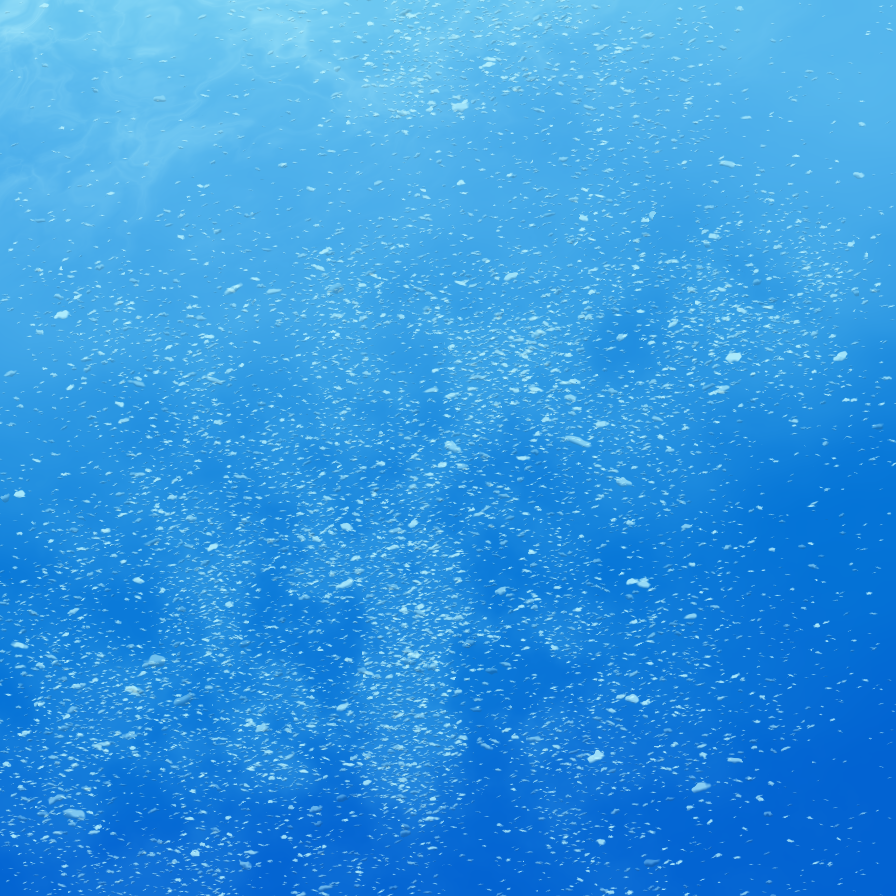
Give the GLSL for this texture, as a Shadertoy shader.

```glsl
const vec3 ABYSS   = vec3(0.00, 0.38, 0.82);
const vec3 DEEP    = vec3(0.01, 0.45, 0.84);
const vec3 MIDDLE  = vec3(0.14, 0.57, 0.88);
const vec3 SHALLOW = vec3(0.29, 0.68, 0.92);
const vec3 SURFACE = vec3(0.40, 0.77, 0.94);
const vec3 GLINT   = vec3(0.74, 0.96, 1.00);
const vec3 HAZE    = vec3(0.40, 0.78, 0.96);

const int   LAYERS       = 5;
const float FINEST_GRID  = 170.0;  // cells across the canvas
const float GRID_RATIO   = 0.66;   // each layer is coarser by this
const float FINEST_SIZE  = 0.0020; // half width of the smallest bubbles
const float SIZE_RATIO   = 1.38;
const float SHARE_RATIO  = 0.60;
const float TILT         = 0.9;
const float HAZE_AMOUNT  = 0.27;
const float RIPPLE_LIGHT = 0.80;
const float CLOUDINESS   = 0.30;

vec3 hash3(vec2 p) {
    vec3 q = fract(p.xyx * vec3(0.1031, 0.1030, 0.0973));
    q += dot(q, q.yxz + 33.33);
    return fract((q.xxy + q.yzz) * q.zyx);
}

float noise(vec2 p) {
    vec2 i = floor(p), f = fract(p);
    f = f * f * (3.0 - 2.0 * f);
    float low  = mix(hash3(i).x, hash3(i + vec2(1, 0)).x, f.x);
    float high = mix(hash3(i + vec2(0, 1)).x, hash3(i + vec2(1, 1)).x, f.x);
    return mix(low, high, f.y);
}

float fbm(vec2 p) {
    float sum = 0.0, amp = 0.5;
    for (int i = 0; i < 5; i++) {
        sum += amp * noise(p);
        p = mat2(1.6, 1.2, -1.2, 1.6) * p + 17.3;
        amp *= 0.5;
    }
    return sum;
}

float blob(vec2 p, vec2 centre, vec2 radius) {
    vec2 d = (p - centre) / radius;
    return exp(-dot(d, d));
}

// Water colour from the dark lower right to the bright upper left
vec3 waterColour(vec2 p) {
    float h = p.y + 0.15 * (0.5 - p.x) + CLOUDINESS * (fbm(p * vec2(3.0, 4.5) + 4.0) - 0.5);
    vec3 c = mix(ABYSS, DEEP, smoothstep(0.0, 0.36, h));
    c = mix(c, MIDDLE, smoothstep(0.32, 0.62, h));
    c = mix(c, SHALLOW, smoothstep(0.52, 0.82, h));
    return mix(c, SURFACE, smoothstep(0.78, 1.06, h));
}

// Warped ridges of light under the surface
float surfaceRipples(vec2 p) {
    vec2 q = mat2(0.94, -0.34, 0.34, 0.94) * p * vec2(6.0, 10.0);
    q += 2.0 * vec2(fbm(q + 3.1), fbm(q + 8.7));
    float ridge = clamp(1.0 - abs(2.0 * fbm(q) - 0.95), 0.0, 1.0);
    float fine = clamp(1.0 - abs(2.0 * fbm(q * 2.3 + 5.0) - 0.95), 0.0, 1.0);
    float light = 0.50 * pow(ridge, 7.0) + 0.28 * pow(fine, 5.0)
                + 0.9 * smoothstep(0.40, 0.85, fbm(q * 0.6 + 2.0));
    float region = blob(p, vec2(0.10, 0.96), vec2(0.27, 0.17))
                 + 0.40 * blob(p, vec2(0.55, 0.98), vec2(0.25, 0.10));
    return light * region;
}

// Share of cells that hold a bubble, gathered in plumes and clumps
float bubbleDensity(vec2 p) {
    float d = 1.00 * blob(p, vec2(0.45, 0.24), vec2(0.16, 0.13))
            + 0.60 * blob(p, vec2(0.33, 0.40), vec2(0.30, 0.22))
            + 0.70 * blob(p, vec2(0.60, 0.62), vec2(0.24, 0.16))
            + 0.75 * blob(p, vec2(0.86, 0.68), vec2(0.08, 0.08))
            + 0.75 * blob(p, vec2(0.54, 0.94), vec2(0.18, 0.12))
            + 0.45 * blob(p, vec2(0.24, 0.65), vec2(0.17, 0.09))
            + 0.45 * blob(p, vec2(0.16, 0.15), vec2(0.28, 0.22))
            + 0.32 * blob(p, vec2(0.70, 0.15), vec2(0.18, 0.22));
    float clump = smoothstep(0.22, 0.72, fbm(p * 13.0));
    return 0.05 + d * (0.25 + 1.35 * clump);
}

// Uneven flattened bubbles; x is light, y is the shaded underside
vec2 bubbleLayer(vec2 p, float grid, float size, float seed, float density, float pixel) {
    vec2 cell = floor(p * grid), result = vec2(0.0);
    for (int k = 0; k < 9; k++) {
        vec2 id = cell + vec2(k % 3 - 1, k / 3 - 1);
        vec3 place = hash3(id + seed), look = hash3(id + seed + 71.7);
        if (place.z > density) continue;
        vec2 d = p - (id + place.xy) / grid;
        float angle = TILT * (look.x - 0.4);
        d = mat2(cos(angle), -sin(angle), sin(angle), cos(angle)) * d;
        float radius = size * mix(0.6, 1.8, look.y * look.y * look.y);
        float flatness = mix(0.65, 0.33, fract(look.x * 7.0 + look.z));
        vec2 wobble = vec2(noise(d / radius * 1.8 + id), noise(d / radius * 1.8 - id)) - 0.5;
        d += 0.7 * radius * wobble * vec2(1.0, flatness);
        float dist = (length(d / vec2(1.0, flatness)) - radius) * flatness;
        float body = 1.0 - smoothstep(-pixel, pixel, dist);
        float height = d.y / (radius * flatness) + 0.5 * d.x / radius * (look.z - 0.5);
        float cap = smoothstep(-0.8, 0.3, height + 0.8 * (look.z - 0.4));
        result.x = max(result.x, body * mix(0.15, 1.0, cap) * mix(0.35, 1.0, look.z));
        result.y = max(result.y, body * (1.0 - cap));
    }
    return result;
}

void mainImage(out vec4 fragColor, in vec2 fragCoord) {
    vec2 p = fragCoord / iResolution.y;
    float pixel = 0.8 / iResolution.y;
    float density = bubbleDensity(p);
    vec3 colour = waterColour(p);
    colour = mix(colour, GLINT, min(RIPPLE_LIGHT * surfaceRipples(p), 0.85));
    colour = mix(colour, HAZE, HAZE_AMOUNT * min(density, 1.2));

    // Bubbles from fine and many to large and few
    float grid = FINEST_GRID, size = FINEST_SIZE, share = 0.85;
    for (int i = 0; i < LAYERS; i++) {
        vec2 b = bubbleLayer(p, grid, size, float(i) * 37.0 + 5.0, density * share, pixel);
        colour *= 1.0 - 0.15 * b.y;
        colour = mix(colour, GLINT, 0.88 * b.x);
        grid *= GRID_RATIO;
        size *= SIZE_RATIO;
        share *= SHARE_RATIO;
    }
    fragColor = vec4(colour, 1.0);
}
```
